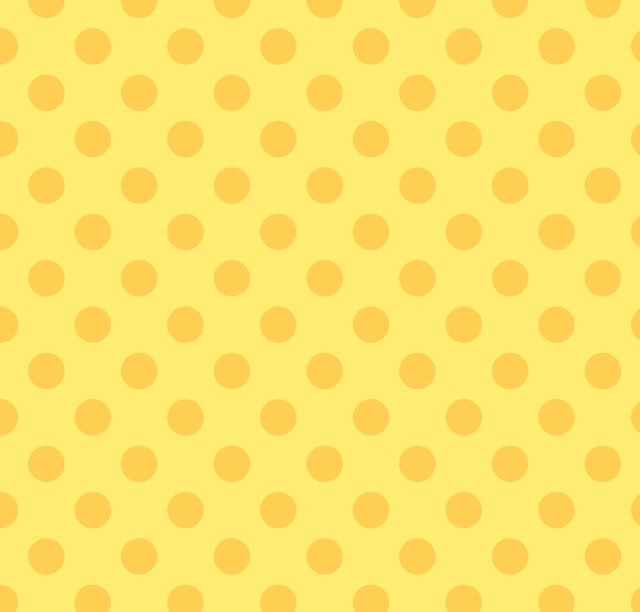
Give the GLSL for this pattern, as a WebGL 2 fragment shader.

```glsl
#version 300 es
precision highp float;
// Polka dots: flat amber discs on a pale yellow ground, in staggered rows.
// Two square lattices, offset by half a cell, are folded with fract and
// the distance to the nearest disc centre gives a smooth-edged mask.

#define REPEATS_ACROSS 6.9
#define DOT_RADIUS 0.197
#define GROUND_COLOR vec3(1.0, 0.93, 0.45)
#define DOT_COLOR vec3(1.0, 0.81, 0.33)

uniform vec2 u_resolution;
out vec4 fragColor;

// Distance to the nearest point of a unit lattice passing through origin.
float latticeDistance(vec2 p, vec2 origin) {
    return length(fract(p - origin + 0.5) - 0.5);
}

void main() {
    // Cell units, measured from the top left corner.
    float cellsPerPixel = REPEATS_ACROSS / u_resolution.x;
    vec2 fromTopLeft = vec2(gl_FragCoord.x, u_resolution.y - gl_FragCoord.y);
    vec2 cell = fromTopLeft * cellsPerPixel;

    // Staggered disc centres.
    float centreDistance = min(latticeDistance(cell, vec2(0.5, 0.0)),
                               latticeDistance(cell, vec2(0.0, 0.5)));

    // Disc mask, softened over about one pixel.
    float edge = 0.6 * cellsPerPixel;
    float dotMask = 1.0 - smoothstep(-edge, edge, centreDistance - DOT_RADIUS);

    fragColor = vec4(mix(GROUND_COLOR, DOT_COLOR, dotMask), 1.0);
}
```
